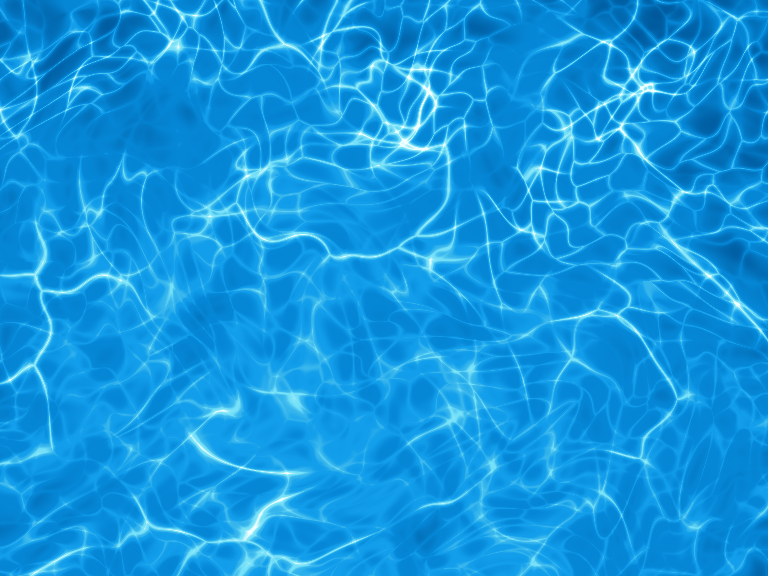
Reproduce this texture procedurally as a Shadertoy shader.

```glsl
vec2 hash2(vec2 cell) {
    vec3 h = fract(cell.xyx * vec3(0.1031, 0.1030, 0.0973));
    h += dot(h, h.yzx + 33.33);
    return fract((h.xx + h.yz) * h.zy);
}

// Gap between the two nearest cell centres: zero along the cell borders
float cellGap(vec2 p) {
    vec2 cell = floor(p), local = fract(p);
    float nearest = 9.0, second = 9.0;
    for (int y = -2; y <= 2; y++) {
        for (int x = -2; x <= 2; x++) {
            vec2 offset = vec2(x, y);
            float d = length(offset + hash2(cell + offset) - local);
            second = min(second, max(nearest, d));
            nearest = min(nearest, d);
        }
    }
    return second - nearest;
}

// Bends space with waves of rising frequency
vec2 refractWater(vec2 p, float strength, float seed) {
    float frequency = 5.0;
    for (int i = 0; i < 6; i++) {
        float turn = seed + float(i) * 2.1;
        vec2 along = vec2(cos(turn), sin(turn));
        vec2 across = vec2(-along.y, along.x);
        p += strength / frequency * (across * sin(dot(p, along) * frequency + turn * 3.0)
           + along * cos(dot(p, across) * frequency * 1.2 + turn));
        frequency *= 1.65;
    }
    return p;
}

// Soft patches, from 0 to 1
float swell(vec2 p) {
    float sum = sin(p.x * 1.3 + 2.0 * sin(p.y * 0.7))
              + sin(p.y * 1.7 - p.x * 0.6 + 1.5 * sin(p.x * 0.9 + 2.0))
              + sin(dot(p, vec2(1.9, 1.4)) + sin(p.y * 2.3));
    return 0.5 + sum / 6.0;
}

vec3 waterColor(float light) {
    vec3 color = mix(vec3(0.0, 0.34, 0.6), vec3(0.02, 0.53, 0.84), smoothstep(-0.12, 0.32, light));
    color = mix(color, vec3(0.07, 0.62, 0.92), smoothstep(0.34, 0.5, light));
    color = mix(color, vec3(0.21, 0.71, 0.93), smoothstep(0.52, 0.66, light));
    color = mix(color, vec3(0.46, 0.88, 0.97), smoothstep(0.66, 0.88, light));
    return mix(color, vec3(0.93, 1.0, 1.0), smoothstep(0.92, 1.35, light));
}

void mainImage(out vec4 fragColor, in vec2 fragCoord) {
    vec2 p = fragCoord / iResolution.y;
    vec2 bent = refractWater(p, 0.28, 1.0);
    vec2 rippled = refractWater(p, 0.36, 4.3);

    // Choppy water at the top and right, calm water at the lower left
    float choppy = smoothstep(0.35, 0.9, p.y + 0.3 * (p.x - 0.67) + 0.1 * sin(p.x * 7.0 + 1.0));

    // Three nets of light, from broad to fine
    float broad = cellGap(bent * vec2(3.8, 5.4) + 3.7);
    float middle = cellGap(rippled * vec2(8.5, 11.0) + 11.3);
    float fine = cellGap(refractWater(bent, 0.25, 2.6) * vec2(16.0, 20.0) + 27.1);

    float broadPower = 0.12 + 0.78 * smoothstep(0.4, 0.75, swell(rippled * 8.0 + 2.0));
    float middlePower = smoothstep(0.3, 0.75, swell(bent * 9.0 + 7.0)) * mix(0.35, 1.0, choppy);
    float finePower = smoothstep(0.2, 0.65, swell(bent * 8.0 + 15.0)) * mix(0.14, 0.75, choppy);

    // Soft light, slanted streaks and depth
    float streak = sin(dot(rippled, vec2(-30.0, 42.0)) + 4.0 * swell(bent * 9.0));
    float light = 0.08 + 0.18 * swell(rippled * 11.0) + 0.16 * swell(rippled * 32.0);
    light += 0.07 * streak * streak * streak * (1.0 - 0.5 * choppy);
    light += 0.08 * exp(-6.0 * broad) + 0.1 * exp(-5.0 * middle) + 0.1 * exp(-4.0 * fine);
    light += 0.07 * (1.0 - choppy) - 0.05 * choppy;
    light -= 0.2 * smoothstep(0.35, 0.85, length((p - vec2(0.63, 0.38)) * vec2(0.95, 1.0)));

    // Sharp bright threads
    light += 0.85 * broadPower * exp(-32.0 * broad);
    light += 0.75 * middlePower * exp(-17.0 * middle);
    light += 0.75 * finePower * exp(-10.0 * fine);

    fragColor = vec4(waterColor(light), 1.0);
}
```
